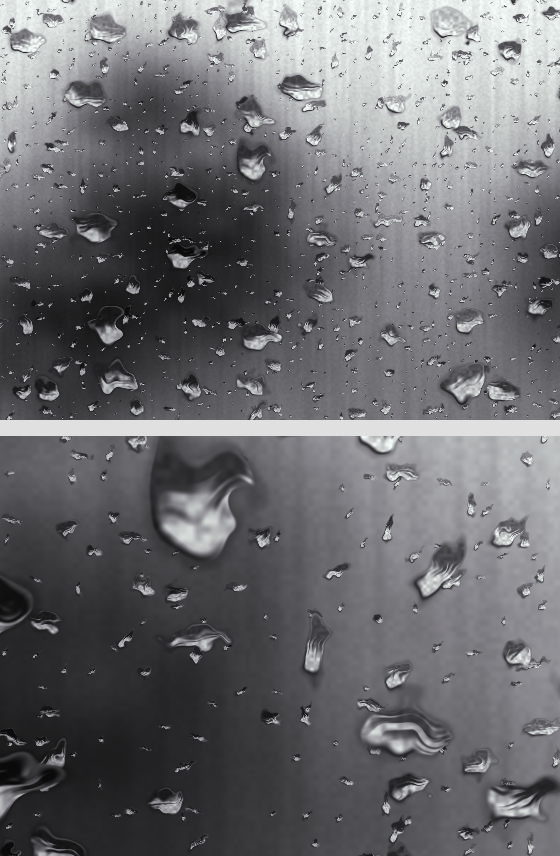
Top: the whole. Bottom: its middle third, enlarged.
Give the GLSL for this texture, as a Shadertoy shader.

```glsl
float hash(vec2 p) {
    vec3 h = fract(p.xyx * 0.1031);
    h += dot(h, h.yzx + 33.33);
    return fract((h.x + h.y) * h.z);
}

float noise(vec2 p) {
    vec2 i = floor(p), f = fract(p);
    f = f * f * (3.0 - 2.0 * f);
    return mix(mix(hash(i), hash(i + vec2(1, 0)), f.x),
               mix(hash(i + vec2(0, 1)), hash(i + vec2(1, 1)), f.x), f.y);
}

float blob(vec2 p, vec2 center, vec2 size) {
    vec2 d = (p - center) / size;
    return exp(-dot(d, d));
}

// Blurred view behind the glass: pale sky over dark trees
float scene(vec2 p) {
    float sky = mix(0.47, 0.93, smoothstep(0.05, 1.0, p.y + 0.06 * sin(p.x * 3.0)));
    float trees = 0.95 * blob(p, vec2(0.46, 0.42), vec2(0.31, 0.26))
                + 0.50 * blob(p, vec2(0.36, 0.74), vec2(0.19, 0.15))
                + 0.60 * blob(p, vec2(0.14, 0.22), vec2(0.24, 0.26))
                + 0.60 * blob(p, vec2(1.36, 0.38), vec2(0.15, 0.21));
    trees *= 0.6 + 0.5 * noise(p * 8.0) + 0.3 * noise(p * 17.0 + 5.0);
    return sky * exp(-1.55 * trees);
}

// One scattered layer of drops, composited over the tone below
float drops(float tone, vec2 p, float cell, vec2 radii, float stretch, float density, float seed) {
    vec2 home = floor(p / cell);
    for (int k = 0; k < 9; k++) {
        vec2 id = home + vec2(k % 3 - 1, k / 3 - 1);
        vec2 key = id + seed + 50.0;
        if (hash(key) > density) continue;
        vec2 center = (id + 0.15 + 0.7 * vec2(hash(key + 11.3), hash(key + 23.7))) * cell;
        float pick = hash(key + 37.1);
        float radius = mix(radii.x, radii.y, pick * pick);
        vec2 v = (p - center) / radius;
        if (dot(v, v) > 9.0) continue;

        // Warped, tilted and tapered outline
        vec2 wobble = vec2(noise(v * 1.4 + key * 7.0), noise(v * 1.4 + key * 7.0 + 40.0)) - 0.5;
        vec2 w = v + 0.85 * wobble;
        float angle = mix(-0.5, 1.8, hash(key + 51.9));
        float c = cos(angle), s = sin(angle);
        vec2 q = vec2(c * w.x + s * w.y, c * w.y - s * w.x);
        float aspect = mix(1.0, stretch, hash(key + 67.3));
        q *= vec2(inversesqrt(aspect), sqrt(aspect));
        q.y *= 1.0 + 0.3 * clamp(q.x, -1.0, 1.0);
        float d = length(q) - 1.0;
        float soft = 0.0016 / radius;
        float cover = 1.0 - smoothstep(-soft, soft, d);

        // Inverted refraction: dark above, bright crescent below
        float ambient = scene(center);
        float dark = ambient * mix(0.3, 0.85, hash(key + 83.1));
        float light = mix(ambient, 1.0, 0.62) - 0.02;
        float ripple = noise(vec2(q.x * 2.0, q.y * 7.0) + key * 3.0);
        float grain = noise(v * 6.0 + key);
        float lean = v.y + (hash(key + 97.7) - 0.5) * v.x + 0.9 * (ripple - 0.5);
        float body = mix(light, dark, smoothstep(-0.5, 0.35, lean));
        body *= 0.82 + 0.36 * grain;

        // Dark lower-left rim with a thin glint opposite
        float facing = dot(normalize(v + 0.0001), vec2(-0.5, -0.866));
        float edge = smoothstep(-0.22, -0.04, d);
        body = mix(body, 0.07, 0.9 * edge * smoothstep(0.35, 0.9, facing));
        body += 0.22 * edge * smoothstep(0.1, 0.8, -facing) * (1.0 - ambient);

        // Faint shadow around the drop
        tone *= 1.0 - 0.22 * (1.0 - smoothstep(0.0, 0.3, d));
        tone = mix(tone, clamp(body, 0.04, 0.97), cover);
    }
    return tone;
}

void mainImage(out vec4 fragColor, in vec2 fragCoord) {
    vec2 p = fragCoord / iResolution.y;
    float tone = scene(p);

    // Vertical smears and film on the glass
    tone *= 0.95 + 0.10 * noise(p * vec2(110.0, 5.0));
    tone *= 0.96 + 0.08 * noise(p * 220.0);

    // Fine spray up to heavy drops
    tone = drops(tone, p, 0.027, vec2(0.0018, 0.0045), 4.0, 0.45, 10.0);
    tone = drops(tone, p, 0.052, vec2(0.0045, 0.0095), 4.0, 0.62, 130.0);
    tone = drops(tone, p, 0.090, vec2(0.0100, 0.0200), 3.2, 0.66, 270.0);
    tone = drops(tone, p, 0.165, vec2(0.0230, 0.0440), 1.9, 0.78, 410.0);

    // Cool greys, slightly green in the highlights
    vec3 tint = mix(vec3(0.995, 0.985, 1.03), vec3(0.98, 1.005, 0.995), smoothstep(0.5, 0.85, tone));
    fragColor = vec4(clamp(tone * tint, 0.0, 1.0), 1.0);
}
```
